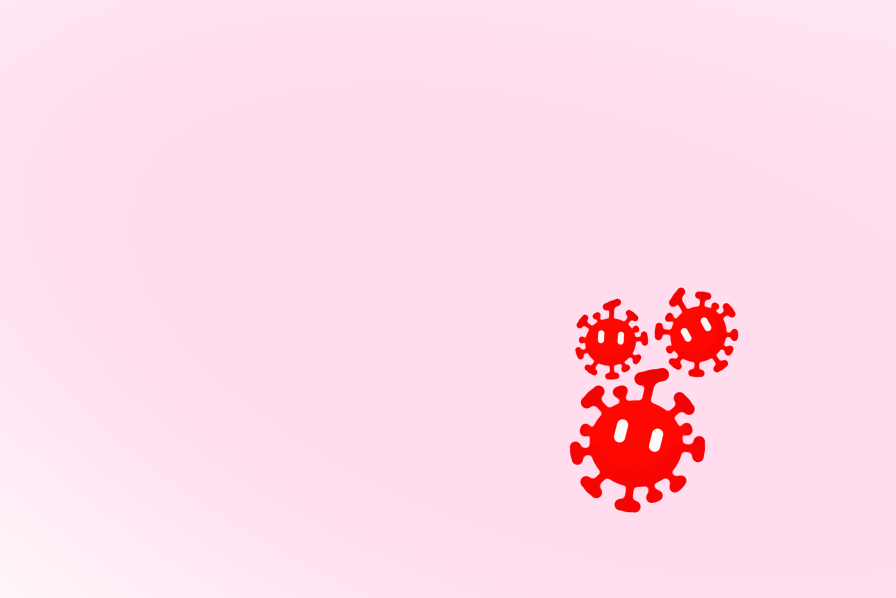
This background is drawn by a WebGL 2 fragment shader. Its source:

```glsl
#version 300 es
precision highp float;

uniform vec2 u_resolution;
out vec4 fragColor;

// Each spike: direction in degrees, half width of its cap
const vec2 SPIKES[12] = vec2[12](
    vec2(77., .375), vec2(40., .28), vec2(16., .13), vec2(-5., .28),
    vec2(-44., .21), vec2(-71., .18), vec2(-98., .28), vec2(-136., .28),
    vec2(-171., .25), vec2(165., .13), vec2(133., .3), vec2(107., .16));

mat2 rotation(float angle) {
    float c = cos(angle), s = sin(angle);
    return mat2(c, s, -s, c);
}

float smoothMin(float a, float b, float k) {
    float h = max(k - abs(a - b), 0.) / k;
    return min(a, b) - h * h * k * .25;
}

float segment(vec2 p, vec2 a, vec2 b) {
    vec2 ab = b - a;
    return length(p - a - ab * clamp(dot(p - a, ab) / dot(ab, ab), 0., 1.));
}

float bodyDistance(vec2 p) {
    return (length(p / vec2(1., .93)) - 1.) * .93;
}

// Stalks with rounded crossbar caps around the body
float spikesDistance(vec2 p) {
    float d = 10.;
    for (int i = 0; i < 12; i++) {
        float width = SPIKES[i].y;
        float angle = radians(SPIKES[i].x);
        float reach = .95 + 1.4 * width;
        float capRadius = .07 + .19 * width;
        vec2 outward = vec2(cos(angle), sin(angle));
        float tilt = i == 0 ? .42 : 0.;
        vec2 across = rotation(tilt) * vec2(outward.y, -outward.x) * (width - capRadius);
        vec2 tip = outward * reach;
        float stalk = segment(p, outward * .8, tip) - (.05 + .12 * width);
        float cap = segment(p, tip - across, tip + across) - capRadius;
        d = min(d, smoothMin(stalk, cap, .12));
    }
    return d;
}

// Paints one spiky ball over the given colour
vec3 paintBall(vec3 color, vec2 p, vec2 center, float size, float angle) {
    p = (p - center) * rotation(angle) / size;
    float soft = .75 / (u_resolution.y * size);
    float body = bodyDistance(p);
    float shape = smoothMin(body, spikesDistance(p), .08);

    // Body red, darker caps and a soft lower crescent
    vec3 red = mix(vec3(1., .03, .01), vec3(.94, .01, .02), smoothstep(0., .3, body));
    float crescent = smoothstep(.72, .95, length(p - vec2(-.05, .25)));
    red = mix(red, vec3(.96, .02, .01), crescent * step(p.y, 0.) * .8);
    color = mix(color, red, 1. - smoothstep(-soft, soft, shape));

    // Pair of slanted white slots
    for (float side = -1.; side <= 1.; side += 2.) {
        vec2 slot = vec2(.05, .175) + side * vec2(.375, -.1);
        vec2 slant = vec2(.032, .128);
        float d = segment(p, slot - slant, slot + slant) - .12;
        color = mix(color, vec3(1., .98, .98), 1. - smoothstep(-soft, soft, d));
    }
    return color;
}

void main() {
    vec2 p = gl_FragCoord.xy / u_resolution.y;

    // Pink tilted oval fading to pale corners, palest at the left
    vec2 q = (p - vec2(.94, .453)) * rotation(-.3) / vec2(.94, .445);
    float pale = smoothstep(.7, 2., length(q)) * mix(1., .4, clamp(p.x / 1.5, 0., 1.));
    vec3 color = mix(vec3(1., .867, .935), vec3(1., .97, .985), pale);

    // Cluster of three
    color = paintBall(color, p, vec2(1.021, .428), .0425, .19);
    color = paintBall(color, p, vec2(1.168, .441), .0485, .75);
    color = paintBall(color, p, vec2(1.064, .258), .078, 0.);

    fragColor = vec4(color, 1.);
}
```
